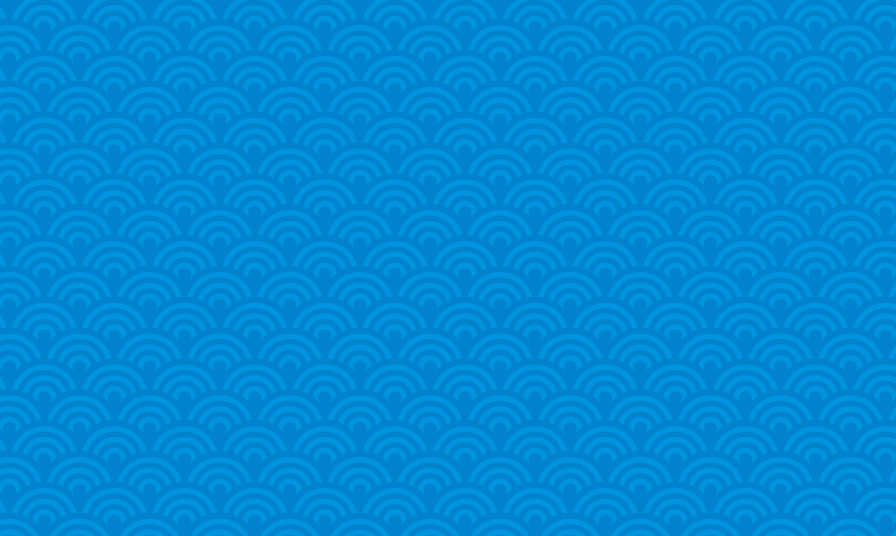
Reproduce this pattern procedurally as a WebGL 1 fragment shader.

```glsl
precision mediump float;
// Seigaiha wave scales: staggered rows of discs, each holding three light arcs.
// Rows are painted from top to bottom, so the dark rim of every lower disc
// cuts off the feet of the arcs above it. Lengths are in column widths.

uniform vec2 u_resolution;

#define COLUMNS 12.78            // scales across the canvas
#define ROW_STEP 0.4401          // vertical distance between rows
#define ORIGIN vec2(5.133, 4.17) // centre of one scale
#define ARC_RADIUS 0.477         // outer edge of the largest arc
#define BAND 0.0766              // width of an arc and of the gap inside it
#define RIM 0.089                // dark border around each scale
#define FOOT -0.055              // arcs end this far from the centre line
#define DEEP_BLUE vec3(0.0, 0.51, 0.80)
#define LIGHT_BLUE vec3(0.0, 0.58, 0.87)

// Smoothed coverage of a signed distance, negative inside.
float coverage(float dist, float pixel) {
  return clamp(0.5 - dist / pixel, 0.0, 1.0);
}

// Three concentric arcs, open at the bottom.
float waveArcs(vec2 p, float pixel) {
  float radius = length(p);
  float light = 0.0;
  for (int i = 0; i < 3; i++) {
    float arcRadius = ARC_RADIUS - BAND * (0.5 + 2.0 * float(i));
    float arc = abs(radius - arcRadius) - 0.5 * BAND;
    light = max(light, coverage(arc, pixel));
  }
  return light * coverage(FOOT - p.y, pixel);
}

void main() {
  float pixel = COLUMNS / u_resolution.x;
  vec2 p = gl_FragCoord.xy * pixel - ORIGIN;
  float baseRow = floor(p.y / ROW_STEP);
  float light = 0.0;

  // Paint the rows that can reach this point, highest first.
  for (int i = 0; i < 4; i++) {
    float row = baseRow + 2.0 - float(i);
    float stagger = 0.5 * mod(row, 2.0);
    vec2 local = vec2(fract(p.x + stagger + 0.5) - 0.5, p.y - row * ROW_STEP);
    float scale = coverage(length(local) - ARC_RADIUS - RIM, pixel);
    light = mix(light, waveArcs(local, pixel), scale);
  }

  gl_FragColor = vec4(mix(DEEP_BLUE, LIGHT_BLUE, light), 1.0);
}
```
